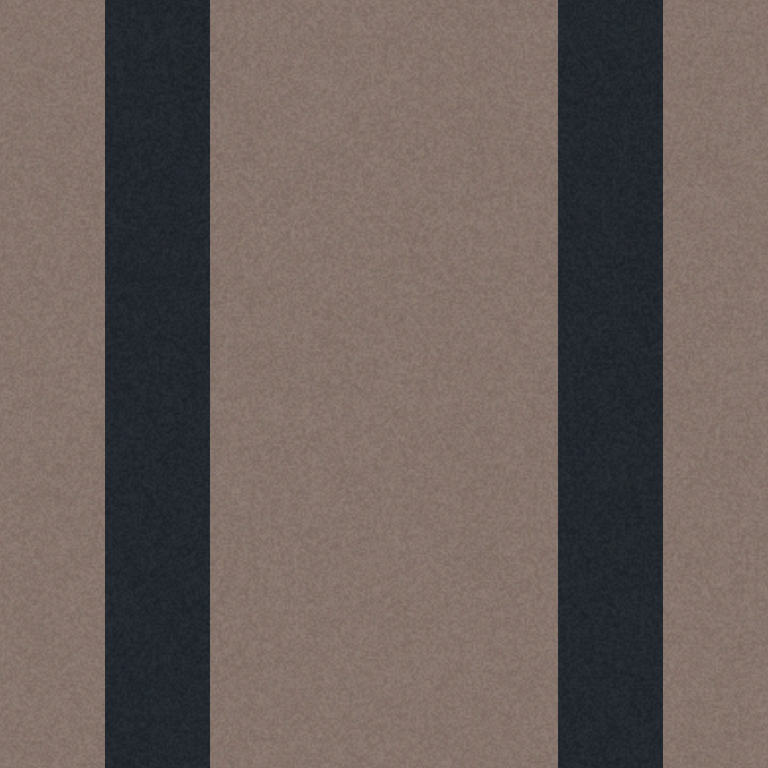
This pattern is drawn by a Shadertoy shader. Its source:

```glsl
// Broad dark vertical stripes on a taupe cloth with fine woven grain.

const vec3 TAUPE = vec3(0.522, 0.454, 0.420);
const vec3 NAVY = vec3(0.136, 0.156, 0.180);
const float STRIPE_PERIOD = 0.5898;
const float STRIPE_WIDTH = 0.1367;

float hash(vec2 p) {
    vec3 q = fract(vec3(p.xyx) * 0.1031);
    q += dot(q, q.yzx + 33.33);
    return fract((q.x + q.y) * q.z);
}

// Smooth value noise, centred on zero
float noise(vec2 p) {
    vec2 cell = floor(p);
    vec2 f = fract(p);
    f = f * f * (3.0 - 2.0 * f);
    float low = mix(hash(cell), hash(cell + vec2(1.0, 0.0)), f.x);
    float high = mix(hash(cell + vec2(0.0, 1.0)), hash(cell + vec2(1.0, 1.0)), f.x);
    return mix(low, high, f.y) - 0.5;
}

// Signed distance to the nearest stripe edge, negative inside
float stripeDistance(float x, float period, float width) {
    float fromCentre = abs(fract((x - 0.5) / period) - 0.5) * period;
    return fromCentre - 0.5 * width;
}

// Fine brightness grain with faint broader mottling
float clothGrain(vec2 uv) {
    float fine = noise(uv * 390.0);
    float medium = noise(uv * 215.0 + 57.0);
    float broad = noise(uv * 24.0 + 113.0);
    return 0.060 * fine + 0.030 * medium + 0.007 * broad;
}

// Slight independent tint per colour channel
vec3 tintGrain(vec2 uv) {
    vec2 p = uv * 300.0;
    return 0.018 * vec3(noise(p + 211.0), noise(p + 337.0), noise(p + 471.0));
}

void mainImage(out vec4 fragColor, in vec2 fragCoord) {
    vec2 uv = fragCoord / iResolution.xy;
    float edge = 0.6 / iResolution.x;

    // Stripes
    float d = stripeDistance(uv.x, STRIPE_PERIOD, STRIPE_WIDTH);
    float stripe = 1.0 - smoothstep(-edge, edge, d);
    vec3 colour = mix(TAUPE, NAVY, stripe);

    // Grain, softer on the dark stripes
    float strength = mix(1.0, 0.75, stripe);
    colour += strength * (clothGrain(uv) + tintGrain(uv));

    fragColor = vec4(clamp(colour, 0.0, 1.0), 1.0);
}
```
